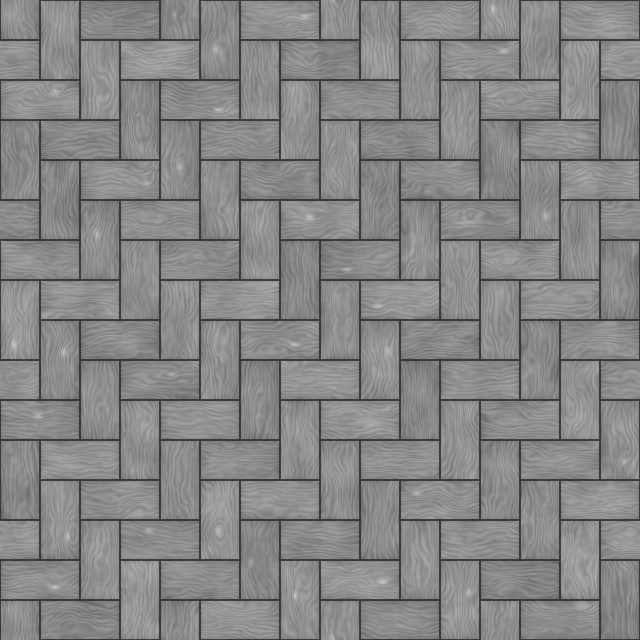
Write a Shadertoy shader that draws this texture.

```glsl
// Grey wooden herringbone parquet: 2:1 planks with grain, pale knots and dark joints.

const float CELLS = 16.0;          // plank widths across the tile (multiple of 4)
const float JOINT_HALF = 0.020;    // half joint width, in plank widths
const float EDGE_FADE = 0.09;      // reach of the grime beside the joints
const float EDGE_DARK = 0.075;
const float PLANK_VARIATION = 0.055;
const float BLOTCH_STRENGTH = 0.085;
const float FIBRE_STRENGTH = 0.10;
const float RING_STRENGTH = 0.032;
const float RING_COUNT = 9.0;
const float KNOT_CHANCE = 0.20;
const float KNOT_LIGHT = 0.15;
const vec2 KNOT_SIZE = vec2(0.11, 0.065);
const vec3 WOOD_COLOR = vec3(0.562);
const vec3 JOINT_COLOR = vec3(0.165);

float hash(vec2 p) {
    return fract(sin(dot(p, vec2(127.1, 311.7))) * 43758.5);
}

float noise(vec2 p) {
    vec2 i = floor(p), f = fract(p);
    f = f * f * (3.0 - 2.0 * f);
    return mix(mix(hash(i), hash(i + vec2(1, 0)), f.x),
               mix(hash(i + vec2(0, 1)), hash(i + vec2(1, 1)), f.x), f.y);
}

// Finds the plank at p: local position (0..2 along, 0..1 across) and its wrapped id.
vec2 herringbone(vec2 p, out vec2 id) {
    vec2 cell = floor(p), local = p - cell;
    int step4 = (int(cell.x) + int(cell.y) + 1) & 3;
    bool upright = step4 < 2;
    float secondHalf = float(step4 & 1);
    id = mod(cell - secondHalf * (upright ? vec2(0, 1) : vec2(1, 0)) + CELLS, CELLS);
    local = upright ? local.yx : local;
    local.x += secondHalf;
    return local;
}

// Brightness offset of the wood at a position within one plank.
float woodTone(vec2 q, vec2 id) {
    vec2 seed = floor(100.0 * vec2(hash(id + 3.1), hash(id + 7.7)));

    // Knot: a pale oval that bends the grain around it
    float hasKnot = step(hash(id + 11.3), KNOT_CHANCE);
    vec2 knotAt = vec2(mix(0.3, 1.7, hash(id + 17.9)), mix(0.25, 0.75, hash(id + 23.5)));
    vec2 k = (q - knotAt) / KNOT_SIZE;
    float knot = hasKnot * exp(-dot(k, k));
    float bend = hasKnot * exp(-0.12 * dot(k, k));

    // Growth rings: wavy contours stretched along the plank
    float warp = noise(q * vec2(1.3, 2.6) + seed) + 0.25 * noise(q * vec2(4.0, 7.0) + seed);
    float rings = sin(6.2832 * (q.y * RING_COUNT + 4.0 * warp + 1.5 * bend));
    float ringFade = 0.4 + 0.9 * noise(q * vec2(1.5, 4.0) + seed + 31.0);

    // Fibres: fine streaks following the same waves
    float across = q.y + 0.12 * warp + 0.05 * bend;
    float fibre = 0.6 * noise(vec2(q.x * 3.0, across * 24.0) + seed)
                + 0.4 * noise(vec2(q.x * 8.0, across * 15.0) + seed + 57.0) - 0.5;

    float blotch = noise(q * vec2(1.6, 2.2) + seed + 83.0) - 0.5;
    float plank = hash(id + 29.3) - 0.5;
    return plank * PLANK_VARIATION + blotch * BLOTCH_STRENGTH + fibre * FIBRE_STRENGTH
         + rings * ringFade * RING_STRENGTH + knot * KNOT_LIGHT;
}

void mainImage(out vec4 fragColor, in vec2 fragCoord) {
    vec2 p = fragCoord / iResolution.xy * CELLS;
    float pixel = CELLS / min(iResolution.x, iResolution.y);

    vec2 id;
    vec2 q = herringbone(p, id);
    vec2 toEdge = min(q, vec2(2.0, 1.0) - q);
    float edge = min(toEdge.x, toEdge.y);

    // Wood, with uneven grime toward the plank edges
    float grime = EDGE_DARK * exp(-edge / EDGE_FADE) * (0.5 + noise(q * 4.0 + id * 5.0));
    vec3 color = WOOD_COLOR + woodTone(q, id) - grime;

    // Dark joints
    float joint = clamp((JOINT_HALF - edge) / pixel + 0.5, 0.0, 1.0);
    color = mix(color, JOINT_COLOR, joint);

    fragColor = vec4(color, 1.0);
}
```
